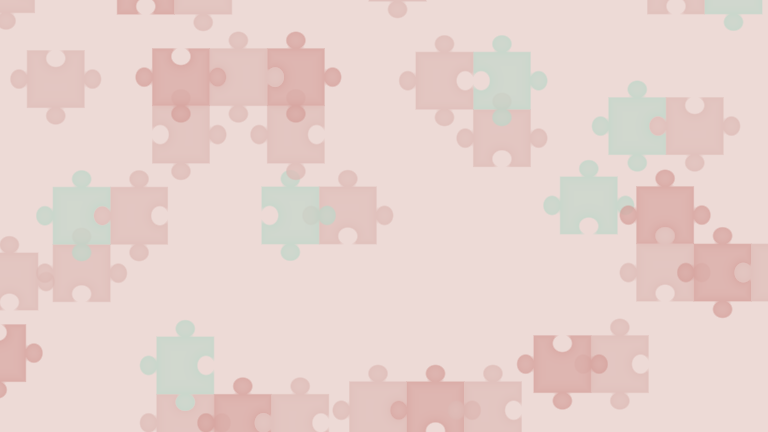
Reproduce this background procedurally as a Shadertoy shader.

```glsl
// Scattered translucent jigsaw pieces in pink and mint on pale blush paper.

const float SIDE = 0.133;                 // piece width, in canvas heights
const vec2 BLOCK = vec2(0.4444, 0.3333);  // area holding one cluster
const vec3 PAPER = vec3(0.929, 0.855, 0.839);

vec3 hash3(vec2 p) {
    vec3 q = fract((p.xyx + 17.0) * vec3(0.1031, 0.1030, 0.0973));
    q += dot(q, q.yxz + 33.33);
    return fract((q.xxy + q.yzz) * q.zyx);
}

float smoothMin(float a, float b, float k) {
    float h = max(k - abs(a - b), 0.0) / k;
    return min(a, b) - h * h * k * 0.25;
}

// Rounded knob just outside an edge; x runs outward from the piece centre.
float knob(vec2 p) {
    return length((p - vec2(0.085, 0.0)) * vec2(1.0, 0.9)) - 0.02;
}

// Square with three tabs and a socket at the top.
float pieceDistance(vec2 p) {
    vec2 q = abs(p) - SIDE * 0.5;
    float d = length(max(q, 0.0)) + min(max(q.x, q.y), 0.0);
    d = smoothMin(d, knob(vec2(abs(p.x), p.y)), 0.006);
    d = smoothMin(d, knob(vec2(-p.y, p.x)), 0.006);
    return -smoothMin(-d, knob(vec2(SIDE - p.y, p.x)), 0.006);
}

vec2 quarterTurn(vec2 p, float turns) {
    if (turns >= 2.0) p = -p;
    return mod(turns, 2.0) > 0.5 ? vec2(-p.y, p.x) : p;
}

// Lays one piece over the colour below it.
vec3 drawPiece(vec3 below, vec2 p, vec2 id, float parity) {
    float d = pieceDistance(quarterTurn(p, floor(hash3(id).x * 4.0)));
    vec3 tint = vec3(0.878, 0.752, 0.733);
    if (parity > 0.5) {
        bool mint = fract(dot(id, vec2(0.7549, 0.5698))) > 0.69;
        tint = mint ? vec3(0.783, 0.842, 0.797) : vec3(0.853, 0.668, 0.648);
    }
    // Deeper colour towards the rim
    tint += 0.3 * exp(min(d, 0.0) * 90.0) * (tint - PAPER);
    float coverage = clamp(0.5 - d * iResolution.y / 1.5, 0.0, 1.0);
    return mix(below, tint, 0.75 * coverage);
}

// A cluster is a run of neighbours around a ring of 3 x 2 slots.
vec3 drawCluster(vec3 color, vec2 p, vec2 block) {
    vec3 rnd = hash3(block);
    vec2 corner = rnd.xy * (BLOCK - SIDE * vec2(3.0, 2.0));
    float start = floor(rnd.z * 6.0);
    float count = 1.0 + floor(4.5 * fract(dot(block, vec2(0.7549, 0.5698))));
    for (int i = 0; i < 6; i++) {
        float ring = float(i);
        if (mod(ring - start + 6.0, 6.0) >= count) continue;
        vec2 slot = ring < 3.0 ? vec2(ring, 0.0) : vec2(5.0 - ring, 1.0);
        vec2 local = p - corner - (slot + 0.5) * SIDE;
        if (max(abs(local.x), abs(local.y)) > 0.12) continue;
        vec2 id = block * vec2(3.0, 2.0) + slot;
        color = drawPiece(color, local, id, mod(slot.x + slot.y, 2.0));
    }
    return color;
}

void mainImage(out vec4 fragColor, in vec2 fragCoord) {
    vec2 uv = fragCoord / iResolution.y + vec2(0.1, 0.07);
    vec3 color = PAPER;
    float row = floor(uv.y / BLOCK.y);

    // Nearby blocks, with every other row shifted by half a block
    for (int j = -1; j <= 1; j++) {
        float y = row + float(j);
        float shift = 0.5 * mod(y, 2.0);
        float column = floor(uv.x / BLOCK.x - shift);
        for (int i = -1; i <= 1; i++) {
            vec2 block = vec2(column + float(i), y);
            vec2 origin = (block + vec2(shift, 0.0)) * BLOCK;
            color = drawCluster(color, uv - origin, block);
        }
    }
    fragColor = vec4(color, 1.0);
}
```
